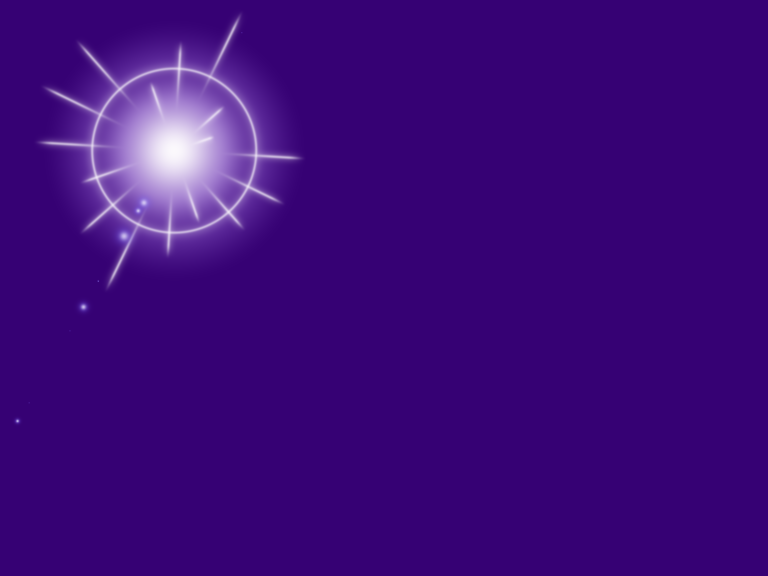
This background is drawn by a Shadertoy shader. Its source:

```glsl
// A violet starburst on deep indigo: a white core in a soft disc, crossed by
// a thin ring and sixteen tapered rays, with small sparkles trailing below.
// Radial falloffs build the disc; loops add the rays and the sparkles.

const vec3 INDIGO = vec3(0.212, 0.004, 0.455);
const vec3 VIOLET = vec3(0.49, 0.29, 0.74);
const vec3 WHITE = vec3(0.985, 0.975, 0.99);
const vec3 SPARK_HALO = vec3(0.46, 0.36, 0.95);

// Lengths are fractions of the canvas height
const vec2 CENTER = vec2(0.3025, 0.7385);
const float DISC_RADIUS = 0.230;
const float RING_RADIUS = 0.1424;
const float RING_WIDTH = 0.0026;
const float CORE_RADIUS = 0.078;
const float RAY_WIDTH = 0.0027;
const float RAY_START = 0.33;        // inner end as a share of ray length
const float FIRST_ANGLE = 0.332;
const float TAU = 6.2831853;

const int RAYS = 16;
const float RAY_LENGTH[RAYS] = float[](
    0.073, 0.115, 0.265, 0.188, 0.125, 0.253, 0.253, 0.239,
    0.170, 0.215, 0.268, 0.184, 0.132, 0.182, 0.210, 0.224);

// Sparkle position and radius
const int SPARKS = 9;
const vec3 SPARK[SPARKS] = vec3[](
    vec3(0.250, 0.648, 0.014), vec3(0.240, 0.634, 0.009),
    vec3(0.2155, 0.590, 0.018), vec3(0.145, 0.467, 0.011),
    vec3(0.0305, 0.269, 0.006), vec3(0.1705, 0.512, 0.0018),
    vec3(0.1215, 0.4255, 0.001), vec3(0.0505, 0.3005, 0.001),
    vec3(0.420, 0.943, 0.001));

float bell(float x, float width) {
    float q = x / width;
    return exp(-q * q);
}

// Tapered streak along +x, bright towards its outer end
float ray(vec2 p, float len, float pixel) {
    float along = p.x / len;
    float fade = smoothstep(RAY_START, 0.78, along)
               * (1.0 - smoothstep(0.88, 1.03, along));
    float width = max(RAY_WIDTH, 0.7 * pixel);
    return fade * (0.48 * bell(p.y, width) + 0.22 * bell(p.y, 3.0 * width));
}

// Soft disc with a slightly darker band just inside the ring
vec3 disc(float r) {
    float violet = 1.0 - smoothstep(0.52 * RING_RADIUS, DISC_RADIUS, r);
    violet = pow(violet, 0.85);
    float band = smoothstep(0.55, 0.88, r / RING_RADIUS)
               * (1.0 - smoothstep(0.92, 1.04, r / RING_RADIUS));
    vec3 color = mix(INDIGO, VIOLET, violet * (1.0 - 0.25 * band));
    return mix(color, WHITE, bell(r, CORE_RADIUS));
}

void mainImage(out vec4 fragColor, in vec2 fragCoord) {
    float pixel = 1.0 / iResolution.y;
    vec2 uv = fragCoord * pixel;
    vec2 p = uv - CENTER;
    float r = length(p);
    vec3 color = disc(r);

    // Ring: fine line with a faint halo
    float edge = r - RING_RADIUS;
    float ring = 0.48 * bell(edge, max(RING_WIDTH, 0.7 * pixel))
               + 0.17 * bell(edge, 4.0 * RING_WIDTH);
    color = mix(color, WHITE, ring);

    // Rays around the core
    for (int i = 0; i < RAYS; i++) {
        float angle = FIRST_ANGLE + TAU * float(i) / float(RAYS);
        vec2 dir = vec2(cos(angle), sin(angle));
        vec2 q = vec2(dot(p, dir), dot(p, vec2(-dir.y, dir.x)));
        color = mix(color, WHITE, ray(q, RAY_LENGTH[i], pixel));
    }

    // Sparkles: blue-violet halo with a pale heart
    for (int i = 0; i < SPARKS; i++) {
        float d = length(uv - SPARK[i].xy);
        float size = max(SPARK[i].z, 0.7 * pixel);
        color = mix(color, SPARK_HALO, 0.55 * bell(d, 0.75 * size));
        color = mix(color, WHITE, 0.65 * bell(d, 0.38 * size));
    }

    fragColor = vec4(color, 1.0);
}
```
